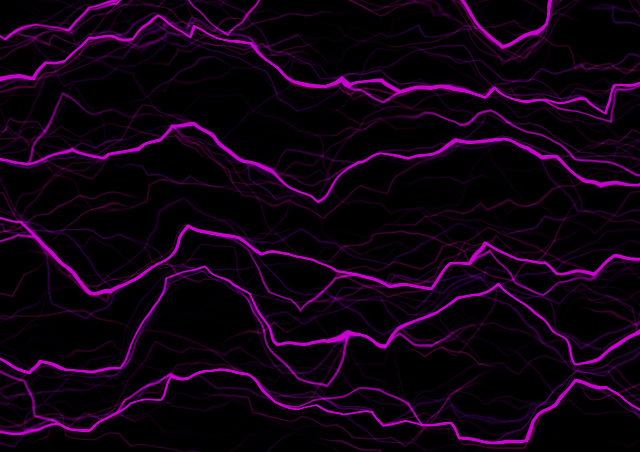
A Shadertoy shader for this background:

```glsl
// Jagged magenta lightning running across black, with faint purple threads.
// Each bolt is a jittered polyline; its strands share the trunk and split off
// where a noise rises above a threshold. Broken free filaments fill the gaps.

const vec3 BACKGROUND = vec3(0.004, 0.0, 0.005);
const vec3 MAGENTA = vec3(0.80, 0.0, 0.81);
const vec3 RED_THREAD = vec3(0.84, 0.0, 0.55);
const vec3 BLUE_THREAD = vec3(0.55, 0.0, 0.86);
const int TRUNKS = 6;
const int STRANDS = 11;
const int FILAMENTS = 60;

float hash(vec2 p) {
    vec3 q = fract(p.xyx * 0.1031);
    q += dot(q, q.yzx + 33.33);
    return fract((q.x + q.y) * q.z);
}

vec2 hash2(vec2 p) {
    return vec2(hash(p), hash(p + vec2(37.0, 511.0)));
}

float noise1(float x, float seed) {
    float i = floor(x);
    float f = x - i;
    return mix(hash(vec2(i, seed)), hash(vec2(i + 1.0, seed)), f * f * (3.0 - 2.0 * f));
}

float noise2(vec2 p) {
    vec2 i = floor(p);
    vec2 f = p - i;
    f = f * f * (3.0 - 2.0 * f);
    float low = mix(hash(i), hash(i + vec2(1, 0)), f.x);
    float high = mix(hash(i + vec2(0, 1)), hash(i + vec2(1, 1)), f.x);
    return mix(low, high, f.y);
}

vec2 warp(vec2 p, float frequency) {
    return vec2(noise2(p * frequency), noise2(p * frequency + 71.0)) - 0.5;
}

// Corner k of a bolt; the branch leaves the trunk by up to "lift".
vec2 corner(float k, float pitch, float base, float spread, float lift, float seed, float branch) {
    float split = max(0.0, noise1(k * 0.3, branch) - 0.45) * 2.0;
    vec2 shared = hash2(vec2(k, seed)) - 0.5;
    vec2 own = hash2(vec2(k, branch + 7.0)) - 0.5;
    float freedom = min(split * 3.0, 1.0) * min(abs(lift) * 12.0, 1.0);
    vec2 jitter = mix(shared, own, freedom);
    float sway = noise1(k * pitch * 4.5, seed + 90.0) - 0.5;
    return vec2((k + 0.9 * jitter.x) * pitch,
                base + spread * sway + 0.9 * pitch * jitter.y + lift * split);
}

float segmentDistance(vec2 p, vec2 a, vec2 b) {
    vec2 ab = b - a;
    float t = clamp(dot(p - a, ab) / dot(ab, ab), 0.0, 1.0);
    return length(p - a - ab * t);
}

float boltDistance(vec2 p, float pitch, float base, float spread, float lift, float seed, float branch) {
    float k = floor(p.x / pitch);
    vec2 a = corner(k - 1.0, pitch, base, spread, lift, seed, branch);
    float d = 1.0;
    for (int i = 0; i < 3; i++) {
        vec2 b = corner(k + float(i), pitch, base, spread, lift, seed, branch);
        d = min(d, segmentDistance(p, a, b));
        a = b;
    }
    return d;
}

float stroke(float d, float halfWidth, float softness) {
    return 1.0 - smoothstep(halfWidth - softness, halfWidth + softness, d);
}

vec3 trunkLight(vec2 p, float trunk, float softness) {
    float base = 0.08 + 0.185 * trunk;
    float seed = 17.0 * trunk + 3.0;
    vec3 light = vec3(0.0);
    if (abs(p.y - base) > 0.38) return light;
    for (int s = 0; s < STRANDS; s++) {
        float branch = seed * 13.0 + float(s) * 5.0;
        vec2 h = hash2(vec2(branch, 9.0));
        float side = h.y < 0.5 ? -1.0 : 1.0;
        float lift = side * mix(0.012, 0.2, h.x * h.x);
        float power = smoothstep(0.25, 0.65, noise1(p.x * 2.6, branch + 40.0));
        float weight = mix(0.38, 0.16, h.x) * mix(0.25, 1.0, power);
        float halfWidth = 0.0018;
        vec3 tint = mix(RED_THREAD, BLUE_THREAD, hash(vec2(branch, 4.0)));
        if (s < 2) {
            lift = s == 0 ? 0.0 : side * 0.13;
            weight = s == 0 ? mix(0.5, 1.0, power) : mix(0.12, 0.7, power);
            halfWidth = s == 0 ? mix(0.0025, 0.0037, power) : 0.0024;
            tint = MAGENTA;
        }
        float d = boltDistance(p, 0.05, base, 0.25, lift, seed, branch);
        light += tint * weight * (stroke(d, halfWidth, softness) + 0.08 * exp(-d / 0.004));
    }
    return light;
}

vec3 filamentLight(vec2 p, float index, float softness) {
    float seed = 400.0 + 11.0 * index;
    float base = (index + hash(vec2(seed, 2.0))) / float(FILAMENTS);
    if (abs(p.y - base) > 0.15) return vec3(0.0);
    float fade = smoothstep(0.45, 0.85, noise1(p.x * 5.0, seed + 5.0));
    float d = boltDistance(p, 0.034, base, 0.22, 0.0, seed, seed);
    vec3 tint = mix(RED_THREAD, BLUE_THREAD, hash(vec2(seed, 6.0)));
    return tint * fade * mix(0.12, 0.38, hash(vec2(seed, 8.0))) * stroke(d, 0.0017, softness);
}

void mainImage(out vec4 fragColor, in vec2 fragCoord) {
    vec2 p = fragCoord / iResolution.y;
    float softness = max(0.0018, 0.65 / iResolution.y);
    p += 0.045 * warp(p, 6.0) + 0.015 * warp(p, 25.0);

    vec3 light = BACKGROUND;
    for (int i = 0; i < TRUNKS; i++) light += trunkLight(p, float(i), softness);
    for (int i = 0; i < FILAMENTS; i++) light += filamentLight(p, float(i), softness);
    fragColor = vec4(min(light, MAGENTA), 1.0);
}
```
